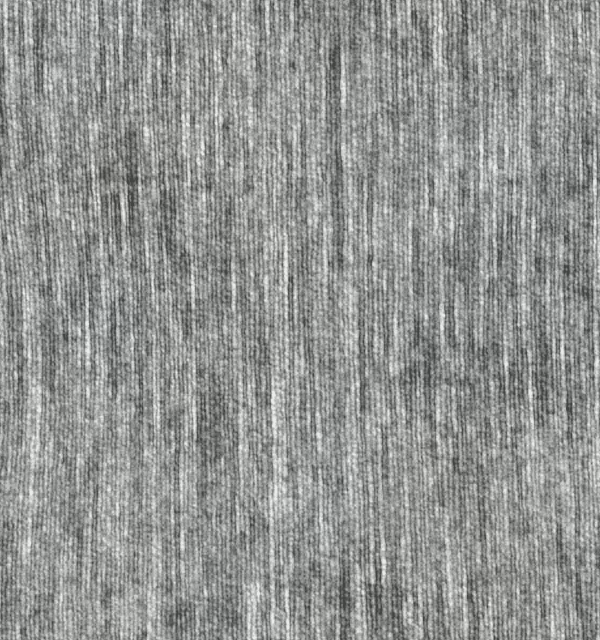
Reproduce this texture procedurally as a WebGL 2 fragment shader.

```glsl
#version 300 es
precision highp float;

uniform vec2 u_resolution;
out vec4 fragColor;

float hash(vec2 p) {
    vec3 q = fract(p.xyx * 0.1031);
    q += dot(q, q.yzx + 33.33);
    return fract((q.x + q.y) * q.z);
}

float noise(vec2 p) {
    vec2 i = floor(p), f = fract(p);
    f = f * f * (3.0 - 2.0 * f);
    return mix(mix(hash(i), hash(i + vec2(1, 0)), f.x),
               mix(hash(i + vec2(0, 1)), hash(i + vec2(1, 1)), f.x), f.y);
}

float fbm(vec2 p) {
    float sum = 0.0, amp = 0.5;
    for (int i = 0; i < 4; i++) {
        sum += amp * noise(p);
        p = p * 2.03 + 17.0;
        amp *= 0.5;
    }
    return sum / 0.9375;
}

// Tone of one yarn: its own dye, long streaks, short slubs and twisted plies
float yarn(float id, float across, float y) {
    float seed = hash(vec2(id, 7.0));
    float dye = hash(vec2(id, 91.0)) - 0.5;
    float streak = noise(vec2(id, y * 8.0 + seed * 40.0)) - 0.5;
    float slub = noise(vec2(id + 300.0, y * 38.0 + seed * 60.0)) - 0.5;
    float ply = noise(vec2(id + 600.0, (y + seed) * 210.0 + across * 0.8)) - 0.5;
    return dye * 0.13 + streak * 0.23 + slub * 0.17 + ply * 0.17;
}

void main() {
    vec2 p = gl_FragCoord.xy / u_resolution.y;

    // Gentle lean and bend of the warp, with slightly uneven yarn widths
    float bend = 0.02 * p.y + 0.03 * noise(p * vec2(2.5, 2.2) + 4.0);
    float x = (p.x + bend) * 134.0;
    x += 0.45 * noise(vec2(x * 0.6, p.y * 9.0));
    x += 0.3 * noise(vec2(x * 0.8 + 50.0, p.y * 75.0));

    // Neighbouring yarns meet in a shaded gap of varying depth
    float id = floor(x), f = x - id;
    float soft = min(0.5, 0.04 + 0.5 * fwidth(x));
    float cloth = mix(yarn(id, f, p.y), yarn(id + 1.0, f - 1.0, p.y),
                      smoothstep(0.5 - soft, 0.5 + soft, f));
    cloth += mix(0.045, 0.13, noise(vec2(x * 0.7, p.y * 22.0))) * cos(6.2832 * f);

    // Broad wear changes both contrast and brightness
    float wear = fbm(p * vec2(4.0, 5.0) + 11.0);
    float tone = 0.588 + cloth * mix(1.25, 0.8, wear) + 0.08 * (wear - 0.5);

    // Faint smudges and short marks across the weave
    tone -= 0.06 * smoothstep(0.58, 0.8, fbm(p * vec2(15.0, 22.0) + 30.0));
    tone -= 0.06 * smoothstep(0.74, 0.95, noise(p * vec2(50.0, 130.0)));

    // Fibre grain
    tone += 0.19 * (noise(p * 290.0) - 0.5) + 0.13 * (noise(p * 490.0 + 9.0) - 0.5);
    tone = clamp(tone, 0.26, 0.92);

    // Slight cool, green and warm tints on the grey
    float tint = fbm(p * vec2(6.0, 4.0) + 60.0) - 0.5;
    vec3 color = tone + vec3(-0.003, 0.005, -0.002) + tint * vec3(-0.012, 0.0, 0.016);
    fragColor = vec4(color, 1.0);
}
```
